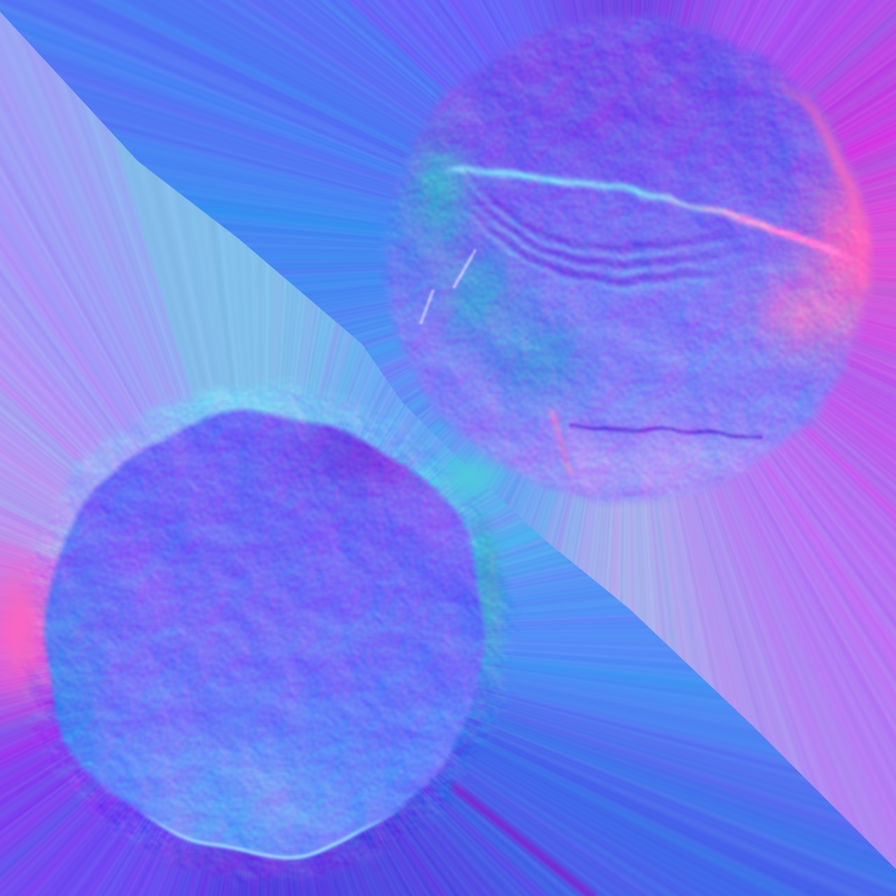
Give the GLSL for this texture map, as a Shadertoy shader.

```glsl
#define DISC_A vec2(.7, .711)
#define DISC_B vec2(.295, .293)
#define RADIUS_A .274
#define RADIUS_RIM .277
#define RADIUS_FACE .247
#define STREAK .13
#define RELIEF .0016

const vec3 CYAN = vec3(.5, .78, .96);
const vec3 TEAL = vec3(.27, .65, .83);
const vec3 BLUE = vec3(.33, .52, .94);
const vec3 VIOLET = vec3(.42, .27, .89);
const vec3 LILAC = vec3(.67, .6, .97);
const vec3 PINK = vec3(.97, .4, .76);

// Ray colours every 30 degrees, counterclockwise from the right
const vec3 RAYS_A[12] = vec3[12](
  vec3(.85,.33,.85), vec3(.75,.27,.89), vec3(.64,.34,.95), vec3(.45,.28,.9),
  vec3(.42,.4,.98), vec3(.33,.46,.96), vec3(.27,.54,.95), vec3(.38,.57,.96),
  vec3(.4,.64,.95), vec3(.66,.69,.93), vec3(.71,.48,.96), vec3(.73,.36,.93));
const vec3 RAYS_B[12] = vec3[12](
  vec3(.33,.56,.97), vec3(.37,.68,.94), vec3(.42,.65,.96), vec3(.51,.75,.92),
  vec3(.64,.61,.97), vec3(.7,.6,.95), vec3(.85,.4,.88), vec3(.5,.27,.94),
  vec3(.42,.31,.95), vec3(.33,.25,.88), vec3(.33,.29,.89), vec3(.28,.4,.92));
const vec2 SEAM[10] = vec2[10](
  vec2(0,.987), vec2(.154,.82), vec2(.267,.733), vec2(.404,.616), vec2(.449,.551),
  vec2(.52,.48), vec2(.605,.4), vec2(.703,.32), vec2(.84,.19), vec2(1,.03));

float bell(float x) { return exp(-x * x); }

vec2 gradientAt(vec2 cell) {
  vec2 h = vec2(dot(cell, vec2(127.1, 311.7)), dot(cell, vec2(269.5, 183.3)));
  return 2. * fract(sin(h) * 43758.5) - 1.;
}

float noise(vec2 p) {
  vec2 i = floor(p), f = p - i, u = f * f * (3. - 2. * f), e = vec2(1, 0);
  return mix(mix(dot(gradientAt(i), f), dot(gradientAt(i + e), f - e), u.x),
    mix(dot(gradientAt(i + e.yx), f - e.yx), dot(gradientAt(i + 1.), f - 1.), u.x), u.y);
}

float height(vec2 p) {
  float sum = 0., amp = 1.;
  for (int i = 0; i < 4; i++, amp *= .5) sum += amp * noise(p * 20. / amp);
  return sum;
}

vec3 relief(vec2 p) {
  vec2 e = vec2(.002, 0);
  return vec3(vec2(height(p + e), height(p + e.yx)) - height(p), 0) / e.x * RELIEF;
}

float seamHeight(float x) {
  float y = SEAM[0].y;
  for (int i = 0; i < 9; i++) {
    vec2 a = SEAM[i], b = SEAM[i + 1];
    if (x >= a.x) y = mix(a.y, b.y, (x - a.x) / (b.x - a.x));
  }
  return y;
}

vec3 rays(vec3 stops[12], vec2 dir) {
  float a = fract(atan(dir.y, dir.x) / 6.28319) * 12.;
  int i = int(a) % 12;
  vec3 c = mix(stops[i], stops[(i + 1) % 12], smoothstep(0., 1., fract(a)));
  float broad = noise(dir * 13.) + .7 * noise(dir * 37.);
  return c + STREAK * (broad * vec3(.8, -.6, .1) + noise(dir * 90.) * vec3(.3, .6, .1));
}

void glow(inout vec3 c, vec2 p, vec2 at, vec2 size, vec3 tint) {
  c = mix(c, tint, bell(length((p - at) / size)));
}

void stroke(inout vec3 c, vec2 p, vec2 a, vec2 b, float width, vec3 tint) {
  vec2 d = b - a;
  float t = clamp(dot(p - a, d) / dot(d, d), 0., 1.);
  c = mix(c, tint, .8 * bell(length(p - a - d * t) / width));
}

vec3 faceA(vec2 p, vec2 q) {
  vec3 c = mix(vec3(.51, .5, .97), vec3(.46, .39, .95), smoothstep(.6, .85, p.y));
  glow(c, q, vec2(.7, .91), vec2(.22, .09), vec3(.47, .32, .92));
  c.r += .1 * noise(vec2(p.x * 22. + p.y * 12., p.y * 3.)) * smoothstep(.78, .85, p.y);
  glow(c, q, vec2(.44, .76), vec2(.035, .09), BLUE);
  glow(c, q, vec2(.49, .785), vec2(.03, .06), TEAL);
  glow(c, q, vec2(.535, .67), vec2(.045, .05), mix(TEAL, BLUE, .4));
  glow(c, q, vec2(.6, .6), vec2(.05, .045), mix(TEAL, BLUE, .6));
  glow(c, q, vec2(.73, .475), vec2(.18, .05), LILAC);
  glow(c, q, vec2(.96, .72), vec2(.06, .09), PINK);
  glow(c, q, vec2(.9, .65), vec2(.05, .04), mix(PINK, LILAC, .4));
  // Bright ridge above nested folds
  float t = (p.x - .488) / .469, d = q.y - .808 + .1 * t * t;
  float span = smoothstep(0., .06, t) * smoothstep(1.03, .9, t);
  c = mix(c, mix(CYAN, PINK + .1, smoothstep(.45, .9, t)), span * bell(d / .005));
  float x = p.x - .68;
  d = q.y - .688 - (x < 0. ? 3.2 : .7) * x * x;
  span = smoothstep(.51, .56, p.x) * smoothstep(.87, .72, p.x);
  for (int i = 0; i < 3; i++, d -= .018) {
    c = mix(c, VIOLET, .65 * span * bell(d / .005));
    c = mix(c, CYAN, .3 * span * bell((d + .009) / .004));
  }
  // Short creases
  stroke(c, p, vec2(.47, .64), vec2(.483, .675), .002, LILAC + .15);
  stroke(c, p, vec2(.507, .68), vec2(.53, .72), .002, LILAC + .15);
  stroke(c, p, vec2(.616, .54), vec2(.635, .475), .004, mix(PINK, LILAC, .5));
  stroke(c, q, vec2(.64, .524), vec2(.85, .512), .003, VIOLET);
  return c;
}

vec3 faceB(vec2 p, vec2 q) {
  vec3 c = mix(vec3(.42, .5, .98), vec3(.45, .41, .97), smoothstep(.12, .4, p.y));
  glow(c, q, vec2(.42, .5), vec2(.09, .05), VIOLET);
  glow(c, q, vec2(.28, .1), vec2(.13, .06), vec3(.43, .62, .97));
  glow(c, q, vec2(.07, .23), vec2(.04, .12), BLUE);
  c.r += .16 * noise(p * mat2(16, 11, -3, 4));
  return c;
}

void mainImage(out vec4 fragColor, in vec2 fragCoord) {
  vec2 p = fragCoord / iResolution.xy, a = p - DISC_A, b = p - DISC_B;
  vec2 q = p + .008 * vec2(noise(p * 28.), noise(p * 28. + 9.));
  vec2 dirA = normalize(a + 1e-5), dirB = normalize(b + 1e-5);
  vec3 bump = relief(p);
  // Rays and upper disc
  vec3 upper = rays(RAYS_A, dirA);
  float edge = length(a) - RADIUS_A - .008 * noise(dirA * 6.);
  upper = mix(upper, faceA(p, q) + bump, smoothstep(.006, -.014, edge));
  upper = mix(upper, PINK, .7 * bell((edge + .012) / .008) * smoothstep(.8, 1., dot(dirA, vec2(.94, .34))));
  // Rays, rim and face of the lower disc
  vec3 lower = rays(RAYS_B, dirB);
  float wedge = smoothstep(-.295, -.285, dirB.x) * smoothstep(.12, -.03, dirB.x) * step(0., b.y);
  lower = mix(lower, RAYS_B[3] + .06 * noise(dirB * 50.), wedge * .8);
  stroke(lower, p, vec2(.508, .121), vec2(.66, 0), .006, vec3(.5, .13, .82));
  vec3 rim = lower;
  glow(rim, q, vec2(.25, .55), vec2(.17, .04), CYAN);
  glow(rim, q, vec2(.11, .46), vec2(.05, .06), mix(CYAN, LILAC, .6));
  glow(rim, q, vec2(.545, .35), vec2(.02, .09), TEAL);
  glow(rim, q, vec2(.29, .035), vec2(.17, .02), VIOLET);
  edge = length(b) - RADIUS_RIM - .015 * noise(dirB * 5.);
  lower = mix(lower, rim + bump, smoothstep(.012, -.012, edge));
  glow(lower, q, vec2(.02, .3), vec2(.025, .06), PINK);
  edge = length(b) - RADIUS_FACE - .016 * noise(dirB * 3.);
  lower = mix(lower, faceB(p, q) + bump, smoothstep(.004, -.006, edge));
  lower = mix(lower, CYAN + .1, .8 * bell(edge / .003) * smoothstep(.75, .95, -dirB.y));
  // Seam with a green glint between the discs
  float px = 1. / iResolution.y;
  vec3 c = mix(lower, upper, smoothstep(-px, px, p.y - seamHeight(p.x)));
  glow(c, q, vec2(.525, .468), vec2(.03, .022), vec3(.31, .79, .87));
  fragColor = vec4(clamp(c, 0., 1.), 1);
}
```
